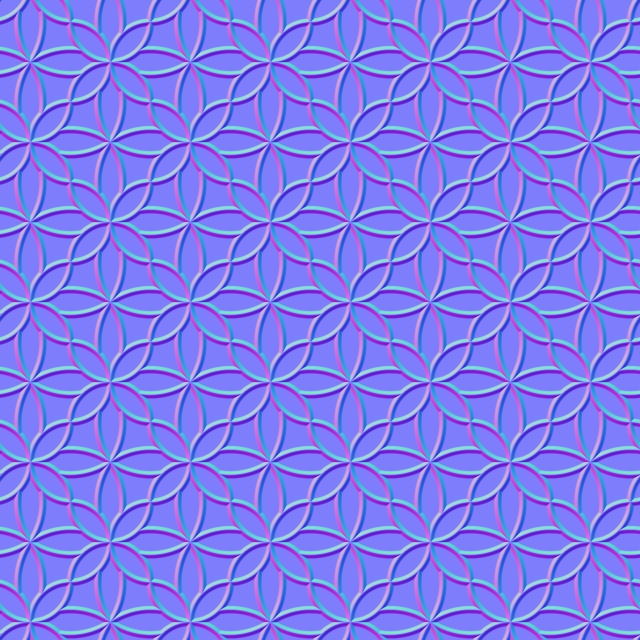
Reproduce this texture map procedurally as a three.js fragment shader.

```glsl
// Normal map of a raised lattice of interlaced petals, alternating eight- and four-petal flowers.
varying vec2 vUv;

const float PI = 3.14159265;
const float CELLS = 8.0;                       // flower spacings per side; even, so the map tiles
const vec2  OFFSET = vec2(0.380, 0.222);       // position of the first flower, in cells
const float LINE = 0.050;                      // half width of a raised line, in cells
const float SAGITTA = 0.157;                   // half width of the upright and level petals
const float SLOPE = 1.6;                       // steepest slope of a line's flank
const vec2  RELIEF = vec2(0.8, -1.0);          // strength and sign of the red and green slopes
const float SAMPLE_STEP = 0.008;               // step for the slope, in cells
const vec3  TINT = vec3(0.985, 0.985, 0.99);

// Signed distance to an S-curve of two quarter circles from corner (0,0) to corner (1,1).
float sCurve(vec2 q) {
  return length(q - vec2(0.5, step(0.5, q.x))) - 0.5;
}

// Distance to the shallow arc that bulges up from the edge (0,0)-(1,0).
float edgeArc(vec2 q) {
  float radius = (0.25 + SAGITTA * SAGITTA) / (2.0 * SAGITTA);
  return abs(length(q - vec2(0.5, SAGITTA - radius)) - radius);
}

// Rounded cross-section of a line.
float ridge(float dist) {
  return SLOPE * LINE / PI * (1.0 + cos(PI * min(dist / LINE, 1.0)));
}

float height(vec2 p) {
  // Mirror into one cell: eight-petal flowers at (0,0) and (1,1).
  vec2 q = abs(mod(p + 1.0, 2.0) - 1.0);
  vec2 edge = 0.5 - abs(q - 0.5);

  // Diagonal petals lie between the two S-curves.
  float curveA = sCurve(q);
  float curveB = sCurve(q.yx);
  float diagonal = ridge(min(abs(curveA), abs(curveB)));

  // Level and upright petals pass beneath the diagonal ones.
  float straight = ridge(min(edgeArc(vec2(q.x, edge.y)), edgeArc(vec2(q.y, edge.x))));
  straight *= smoothstep(-LINE, 0.0, max(curveA, curveB));

  return max(diagonal, straight);
}

void main() {
  vec2 p = vUv * CELLS - OFFSET;
  vec2 e = vec2(SAMPLE_STEP, 0.0);

  // Surface slope by central differences, encoded as a normal.
  vec2 slope = vec2(height(p + e.xy) - height(p - e.xy),
                    height(p + e.yx) - height(p - e.yx)) / (2.0 * SAMPLE_STEP);
  vec3 normal = normalize(vec3(slope * RELIEF, 1.0));
  gl_FragColor = vec4((normal * 0.5 + 0.5) * TINT, 1.0);
}
```
